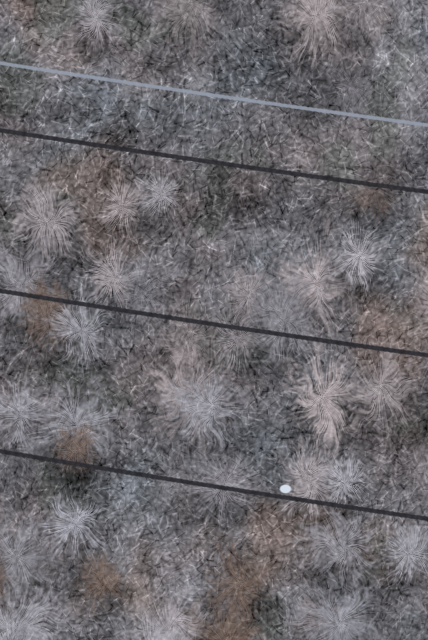
A WebGL 2 fragment shader for this texture:

```glsl
#version 300 es
precision highp float;
// Dry grey grass tufts seen from above, crossed by slanting cables.

uniform vec2 u_resolution;
out vec4 fragColor;

vec2 hash2(vec2 p) {
  vec3 q = fract(p.xyx * vec3(0.1031, 0.1030, 0.0973));
  q += dot(q, q.yzx + 33.33);
  return fract((q.xx + q.yz) * q.zy);
}

float valueNoise(vec2 p) {
  vec2 i = floor(p), f = fract(p);
  f = f * f * (3.0 - 2.0 * f);
  float low = mix(hash2(i).x, hash2(i + vec2(1, 0)).x, f.x);
  float high = mix(hash2(i + vec2(0, 1)).x, hash2(i + vec2(1, 1)).x, f.x);
  return mix(low, high, f.y);
}

// Layered sines, roughly -1 to 1
float waves(vec2 p, float seed) {
  float sum = 0.0, amp = 0.5;
  for (int i = 0; i < 4; i++) {
    p = mat2(0.8, 0.6, -0.6, 0.8) * p * 1.7 + seed;
    sum += amp * sin(p.x + 1.3 * sin(p.y));
    amp *= 0.6;
  }
  return sum;
}

// Distance to the nearest scattered point, in cells
float cellular(vec2 p) {
  vec2 cell = floor(p);
  float nearest = 2.0;
  for (int y = -1; y <= 1; y++)
    for (int x = -1; x <= 1; x++) {
      vec2 c = cell + vec2(x, y);
      nearest = min(nearest, length(p - c - hash2(c)));
    }
  return nearest;
}

// Light and dark short blades lying in loosely combed directions
float litter(vec2 p, float size, float seed) {
  vec2 q = p / size + seed * 17.3, cell = floor(q);
  float tone = 0.0;
  for (int y = -1; y <= 1; y++)
    for (int x = -1; x <= 1; x++) {
      vec2 c = cell + vec2(x, y);
      vec2 h = hash2(c + seed * 91.0), k = hash2(c + seed * 53.0 + 400.0);
      float angle = 1.6 * waves(c * size * 4.0, 2.0) + 2.2 * (k.x - 0.5) + 0.9;
      vec2 dir = vec2(cos(angle), sin(angle)), d = q - c - h;
      float reach = mix(0.15, 0.7, h.y);
      float dist = length(d - dir * clamp(dot(d, dir), -reach, reach));
      tone += smoothstep(0.20, 0.0, dist) * (k.y - 0.47);
    }
  return tone;
}

// Radiating blades: x is coverage, y is blade tone
vec2 tuft(vec2 d, float radius, float seed) {
  d += 0.25 * radius * (vec2(valueNoise(d * 28.0 + seed), valueNoise(d * 28.0 - seed)) - 0.5);
  float rho = length(d) / radius;
  float angle = atan(d.y, d.x);
  vec2 dir = vec2(cos(angle), sin(angle));
  float coarse = valueNoise(dir * (2.5 + rho) + seed);
  float fine = valueNoise(dir * (13.0 + 7.0 * rho) + seed * 1.7);
  float streak = 0.45 * coarse + 0.55 * fine;
  float cover = smoothstep(1.15, 0.2, rho + 1.1 * (0.5 - streak));
  return vec2(cover, mix(0.45, 0.68, streak) + 0.10 * (0.6 - rho));
}

vec3 addTufts(vec3 color, vec2 p) {
  const float size = 0.155;
  vec2 cell = floor(p / size);
  float density = mix(0.9, 0.2, smoothstep(0.85, 1.2, p.y));
  for (int y = 1; y >= -1; y--)
    for (int x = -1; x <= 1; x++) {
      vec2 c = cell + vec2(x, y);
      vec2 h = hash2(c + 7.0), k = hash2(c + 61.0);
      vec2 d = p - (c + 0.1 + 0.8 * h) * size;
      float radius = mix(0.055, 0.115, k.x);
      vec2 squash = vec2(mix(0.85, 1.2, h.y), mix(1.0, 0.75, h.x));
      vec2 t = tuft(d * squash, radius, 40.0 * k.y);
      float present = smoothstep(0.0, 0.3, density + 0.1 - k.y);
      // Shade pooled under the lower edge
      float shade = smoothstep(1.3, 0.4, length(d + vec2(0.0, 0.045)) / radius);
      color *= 1.0 - 0.25 * shade * present;
      vec3 tint = mix(vec3(0.98, 0.99, 1.03), vec3(1.05, 0.99, 0.98), h.x);
      tint *= mix(0.86, 1.08, fract(k.x * 7.0 + h.y));
      tint = mix(tint, vec3(0.72, 0.62, 0.56), step(0.92, h.y));
      color = mix(color, t.y * tint, 0.9 * t.x * present);
    }
  return color;
}

// Coverage of one gently sagging cable with a twisted edge
float cable(vec2 p, float left, float drop, float halfWidth, float soft) {
  float center = left - drop * p.x - 0.012 * p.x * (1.0 - p.x);
  float twist = 0.0003 * sin(p.x * 520.0 + (p.y - center) * 300.0);
  return smoothstep(soft, -soft, abs(p.y - center) - halfWidth - twist);
}

void main() {
  vec2 p = gl_FragCoord.xy / u_resolution.x;
  float soft = max(1.0 / u_resolution.x, 0.002);

  // Matted ground
  float blades = 0.0;
  for (int i = 0; i < 5; i++) blades += litter(p, 0.014 + 0.003 * float(i), float(i) + 1.0);
  float grain = 0.45 - cellular(p * 85.0);
  float clumps = valueNoise(p * 36.0) + valueNoise(p * 17.0 + 9.0) - 1.0;
  float tone = 0.41 + 0.075 * waves(p * 4.5, 1.0) + 0.08 * clumps + 0.15 * blades + 0.08 * grain;
  vec3 tint = mix(vec3(0.96, 1.0, 1.04), vec3(1.04, 0.98, 0.98), 0.5 + 0.5 * waves(p * 6.0, 3.1));
  tint = mix(tint, vec3(1.03, 0.89, 0.81), 0.6 * smoothstep(0.25, 0.8, waves(p * 4.0, 5.3)));
  tint = mix(tint, vec3(0.80, 0.84, 0.80), 0.6 * smoothstep(0.35, 0.8, waves(p * 6.0, 8.7)));
  vec3 color = addTufts(tone * tint, p);
  color += 0.09 * blades + 0.10 * grain + 0.04 * clumps;
  color *= vec3(0.99, 0.985, 1.01);

  // Pale scrap, then one light and three dark cables
  float scrap = length((p - vec2(0.667, 0.353)) * vec2(0.75, 1.0)) - 0.010;
  color = mix(color, vec3(0.83, 0.87, 0.92), smoothstep(soft, -soft, scrap));
  color = mix(color, vec3(0.58, 0.61, 0.67), 0.9 * cable(p, 1.348, 0.145, 0.0042, soft));
  for (int i = 0; i < 3; i++) {
    float n = float(i);
    float mask = cable(p, 1.191 - 0.375 * n, 0.144 + 0.007 * n, 0.0050, soft);
    color = mix(color, vec3(0.18, 0.18, 0.20) + 0.06 * grain, 0.96 * mask);
  }
  fragColor = vec4(clamp(color, 0.0, 1.0), 1.0);
}
```
